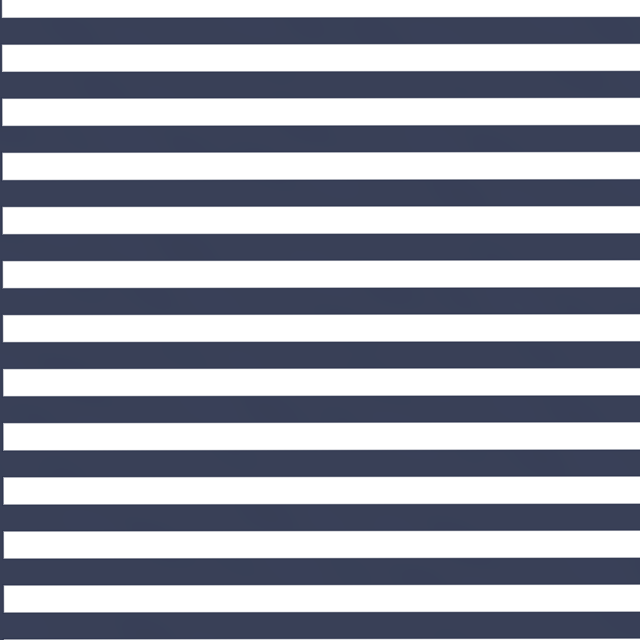
Give the GLSL for this pattern, as a WebGL 1 fragment shader.

```glsl
precision highp float;
// Twelve navy stripes on white, joined by a thin navy selvedge at the left.
// The stripes and selvedge are signed distances merged with min(); a darker
// rim follows their outline and layered sines add slight print unevenness.

uniform vec2 u_resolution;

const vec3 PAPER = vec3(1.0);
const vec3 NAVY = vec3(0.222, 0.250, 0.342);
const vec3 RIM = vec3(0.150, 0.180, 0.280);

const float PERIOD = 0.0845;
const float FIRST_CENTRE = 0.0222;
const float HALF_WIDTH = 0.0210;
const float RIM_WIDTH = 0.0017;
const float SLOPE = 0.0014;

// Smooth variation in -1..1 from two sines.
float waver(float t, float seed) {
  return 0.6 * sin(t * 2.3 + seed) + 0.4 * sin(t * 5.1 + seed * 1.7);
}

// Distance to the nearest stripe, negative inside; each stripe shifts a little.
float stripeDistance(vec2 p, float period, float halfWidth) {
  float y = p.y - FIRST_CENTRE - SLOPE * (p.x - 0.5);
  float row = floor(y / period + 0.5);
  float shift = 0.0004 * waver(row * 2.7, 1.3);
  return abs(y - row * period - shift) - halfWidth;
}

// Distance to the left selvedge, which narrows towards the top.
float selvedgeDistance(vec2 p, float bottomWidth, float topWidth) {
  return p.x - mix(bottomWidth, topWidth, p.y);
}

// Navy with a faint mottled change of tone.
vec3 dyeColour(vec2 p, float amount) {
  float tone = waver(p.x * 9.0, p.y * 13.0) * waver(p.y * 11.0, p.x * 5.0);
  return NAVY * (1.0 + amount * tone);
}

void main() {
  vec2 p = gl_FragCoord.xy / u_resolution;
  float pixel = 1.0 / min(u_resolution.x, u_resolution.y);

  float d = min(stripeDistance(p, PERIOD, HALF_WIDTH),
                selvedgeDistance(p, 0.0063, 0.0030));

  // Dark rim inside the outline, then soft coverage over the paper.
  float rim = smoothstep(-pixel, pixel, d + RIM_WIDTH);
  vec3 ink = mix(dyeColour(p, 0.012), RIM, rim);
  float cover = 1.0 - smoothstep(-pixel, pixel, d);

  gl_FragColor = vec4(mix(PAPER, ink, cover), 1.0);
}
```
